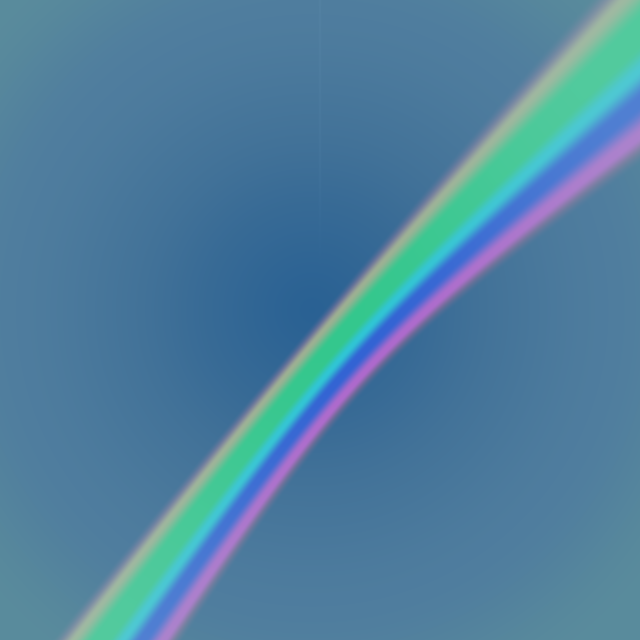
A WebGL 2 fragment shader for this background:

```glsl
#version 300 es
precision highp float;
// A soft rainbow ribbon flaring along the diagonal over a hazy blue radial glow.

uniform vec2 u_resolution;
out vec4 fragColor;

// Backdrop
const vec2 GLOW_CENTRE = vec2(0.488, 0.515);
const vec3 GLOW_CORE = vec3(0.155, 0.375, 0.575);
const vec3 GLOW_MID = vec3(0.245, 0.435, 0.590);
const vec3 GLOW_OUTER = vec3(0.310, 0.490, 0.620);
const vec3 GLOW_RIM = vec3(0.350, 0.545, 0.610);
const float SEAM_STRENGTH = 0.012;

// Ribbon edges, as offsets across the diagonal
const vec3 UPPER_CURVE = vec3(-0.003, -0.086, 0.014);
const vec2 LOWER_LINE = vec2(0.174, -0.026);
const float BEND_RADIUS = 0.07;
const float BEND_SLOPE = 0.195;

// Ribbon colours, from the upper edge to the lower one
const vec3 FRINGE = vec3(0.60, 0.47, 0.62);
const vec3 SAND = vec3(0.61, 0.69, 0.57);
const vec3 GREEN = vec3(0.20, 0.78, 0.55);
const vec3 CYAN = vec3(0.18, 0.77, 0.83);
const vec3 BLUE = vec3(0.19, 0.38, 0.83);
const vec3 VIOLET = vec3(0.68, 0.40, 0.80);
const vec3 ROSE = vec3(0.58, 0.40, 0.58);
const vec3 HAZE = vec3(0.65, 0.82, 0.80);
const float HAZE_AMOUNT = 0.27;

vec3 backdrop(vec2 uv, float radius) {
    vec3 colour = mix(GLOW_CORE, GLOW_MID, smoothstep(-0.06, 0.30, radius));
    colour = mix(colour, GLOW_OUTER, smoothstep(0.16, 0.50, radius));
    colour = mix(colour, GLOW_RIM, smoothstep(0.46, 0.68, radius));

    // Faint vertical seam above the glow
    float seam = 1.0 - smoothstep(0.0005, 0.003, abs(uv.x - 0.5));
    return colour + SEAM_STRENGTH * seam * smoothstep(0.56, 0.75, uv.y);
}

// Position across the ribbon: 0 on the upper edge, 1 on the lower edge
float ribbonPosition(vec2 p) {
    float along = p.x + p.y;
    float across = p.x - p.y;
    float upper = UPPER_CURVE.x + along * (UPPER_CURVE.y + along * UPPER_CURVE.z);
    float bend = length(vec2(BEND_RADIUS, BEND_SLOPE * along)) - BEND_RADIUS;
    float lower = LOWER_LINE.x + LOWER_LINE.y * along + bend;
    return (across - upper) / (lower - upper);
}

vec3 spectrum(float w) {
    vec3 colour = mix(FRINGE, SAND, smoothstep(0.02, 0.14, w));
    colour = mix(colour, GREEN, smoothstep(0.13, 0.29, w));
    colour = mix(colour, CYAN, smoothstep(0.41, 0.53, w));
    colour = mix(colour, BLUE, smoothstep(0.53, 0.67, w));
    colour = mix(colour, VIOLET, smoothstep(0.71, 0.86, w));
    return mix(colour, ROSE, smoothstep(0.88, 0.98, w));
}

void main() {
    vec2 uv = gl_FragCoord.xy / u_resolution;
    float radius = distance(uv, GLOW_CENTRE);
    vec3 colour = backdrop(uv, radius);

    // Ribbon, paler away from the centre and feathered on both sides
    float w = ribbonPosition(uv - 0.5);
    float haze = HAZE_AMOUNT * smoothstep(0.0, 0.62, radius);
    vec3 ribbon = mix(spectrum(w), HAZE, haze);
    float cover = smoothstep(-0.03, 0.13, w) * (1.0 - smoothstep(0.88, 1.04, w));

    fragColor = vec4(mix(colour, ribbon, cover), 1.0);
}
```
